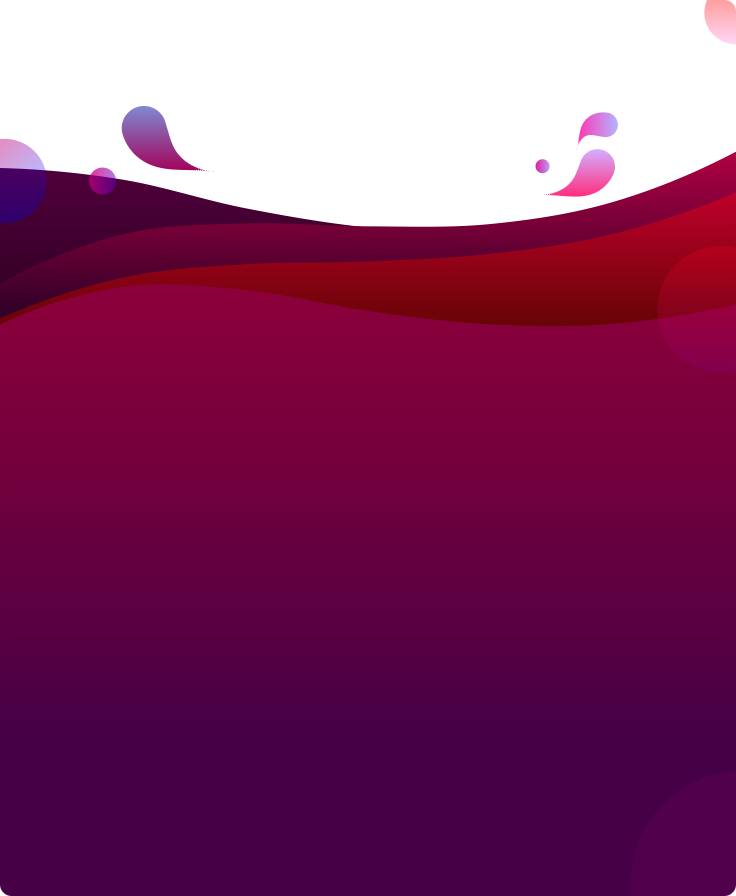
Reproduce this background procedurally as a Shadertoy shader.

```glsl
// Layered crimson and violet waves under a white sky, with translucent discs
// and curled droplets. Wave crests are cubic splines over evenly spaced knots;
// droplets are chains of shrinking circles along a quadratic curve.

// Antialiased coverage of a signed distance, in units of canvas height
float cover(float d) {
    return clamp(0.5 - d * iResolution.y, 0.0, 1.0);
}

float disc(vec2 p, vec2 center, float radius) {
    return cover(length(p - center) - radius);
}

// Interpolating spline through seven heights, u runs across the canvas
float crest(float u, float h[7]) {
    float s = clamp(u, 0.0, 0.9999) * 6.0;
    int i = int(s);
    float t = fract(s), b = h[i], c = h[i + 1];
    float a = i > 0 ? h[i - 1] : 3.0 * b - 3.0 * c + h[2];
    float d = i < 5 ? h[i + 2] : 3.0 * c - 3.0 * b + h[4];
    return b + 0.5 * t * (c - a + t * (2.0 * a - 5.0 * b + 4.0 * c - d
         + t * (3.0 * (b - c) + d - a)));
}

// Droplet with a round head that tapers along a bent tail
float droplet(vec2 p, vec2 head, vec2 bend, vec2 tip, float radius) {
    float d = 1.0;
    for (int i = 0; i <= 48; i++) {
        float t = float(i) / 48.0;
        vec2 center = mix(mix(head, bend, t), mix(bend, tip, t), t);
        d = min(d, length(p - center) - radius * (1.0 - smoothstep(0.0, 1.0, t)));
    }
    return cover(d);
}

// Linear colour ramp between two positions
vec3 ramp(vec3 from, vec3 to, float start, float end, float x) {
    return mix(from, to, clamp((x - start) / (end - start), 0.0, 1.0));
}

void mainImage(out vec4 fragColor, in vec2 fragCoord) {
    vec2 uv = fragCoord / iResolution.xy;
    vec2 p = vec2(0.818 * uv.x, 1.0 - uv.y);   // y runs downward
    vec3 col = vec3(1.0);

    // Pale discs on the sky
    float leftDisc = disc(p, vec2(0.005, 0.202), 0.047);
    float smallDisc = disc(p, vec2(0.114, 0.202), 0.015);
    col = mix(col, ramp(vec3(0.9, 0.55, 0.76), vec3(0.73, 0.72, 0.99),
                        0.155, 0.24, p.x + p.y), leftDisc);
    col = mix(col, ramp(vec3(0.9, 0.2, 0.62), vec3(0.68, 0.5, 0.88),
                        0.1, 0.129, p.x), smallDisc);
    col = mix(col, ramp(vec3(0.85, 0.15, 0.65), vec3(0.75, 0.62, 0.97),
                        0.596, 0.611, p.x), disc(p, vec2(0.603, 0.1855), 0.0078));
    col = mix(col, ramp(vec3(1.0, 0.62, 0.62), vec3(1.0, 0.85, 0.97),
                        0.0, 0.05, p.y), disc(p, vec2(0.818, 0.0143), 0.0352));

    // Droplets
    col = mix(col, ramp(vec3(0.5, 0.53, 0.81), vec3(0.64, 0.0, 0.35), 0.12, 0.192, p.y),
        droplet(p, vec2(0.160, 0.143), vec2(0.173, 0.185), vec2(0.237, 0.1914), 0.0247));
    col = mix(col, ramp(vec3(0.83, 0.68, 1.0), vec3(1.0, 0.18, 0.5), 0.167, 0.219, p.y),
        droplet(p, vec2(0.664, 0.186), vec2(0.652, 0.2175), vec2(0.599, 0.2175), 0.0195));
    col = mix(col, ramp(vec3(1.0, 0.2, 0.7), vec3(0.72, 0.68, 1.0), 0.641, 0.685, p.x),
        droplet(p, vec2(0.673, 0.1393), vec2(0.648, 0.1354), vec2(0.641, 0.1667), 0.0137));

    // Back wave, with the submerged parts of the left discs
    float back = cover(crest(uv.x, float[7](
        0.1875, 0.2005, 0.2324, 0.2539, 0.2604, 0.2604, 0.2604)) - p.y);
    vec3 plum = ramp(vec3(0.31, 0.0, 0.23), vec3(0.19, 0.0, 0.14), 0.1875, 0.35, p.y);
    plum = mix(plum, ramp(vec3(0.29, 0.0, 0.38), vec3(0.18, 0.0, 0.42),
                          0.188, 0.25, p.y), leftDisc);
    plum = mix(plum, ramp(vec3(0.62, 0.0, 0.43), vec3(0.34, 0.0, 0.5),
                          0.1, 0.129, p.x), smallDisc);
    col = mix(col, plum, back);

    // Crimson wave
    float crimson = cover(crest(uv.x, float[7](
        0.3164, 0.2617, 0.2493, 0.2526, 0.25, 0.2253, 0.1693)) - p.y);
    col = mix(col, ramp(vec3(0.69, 0.0, 0.26), vec3(0.2, 0.0, 0.16),
                        0.17, 0.345, p.y), crimson);

    // Red wave
    float red = cover(crest(uv.x, float[7](
        0.3555, 0.3099, 0.2949, 0.2917, 0.2832, 0.2611, 0.2148)) - p.y);
    col = mix(col, ramp(vec3(0.75, 0.0, 0.17), vec3(0.4, 0.015, 0.02),
                        0.215, 0.365, p.y), red);

    // Front body, fading from wine to deep violet
    float front = cover(crest(uv.x, float[7](
        0.362, 0.3203, 0.3236, 0.347, 0.362, 0.3613, 0.3398)) - p.y);
    vec3 wine = ramp(vec3(0.55, 0.0, 0.23), vec3(0.45, 0.0, 0.235), 0.32, 0.52, p.y);
    col = mix(col, ramp(wine, vec3(0.275, 0.0, 0.275), 0.52, 0.82, p.y), front);

    // Translucent discs over the waves
    col = mix(col, ramp(vec3(1.0, 0.0, 0.1), vec3(0.55, 0.0, 0.5), 0.275, 0.415, p.y),
              0.25 * disc(p, vec2(0.801, 0.345), 0.0703));
    col = mix(col, vec3(0.45, 0.0, 0.35),
              0.25 * disc(p, vec2(0.827, 0.986), 0.126));

    // Rounded canvas corners
    vec2 corner = abs(p - vec2(0.409, 0.5)) - vec2(0.396, 0.487);
    col = mix(vec3(1.0), col, cover(length(max(corner, 0.0)) - 0.013));
    fragColor = vec4(col, 1.0);
}
```
